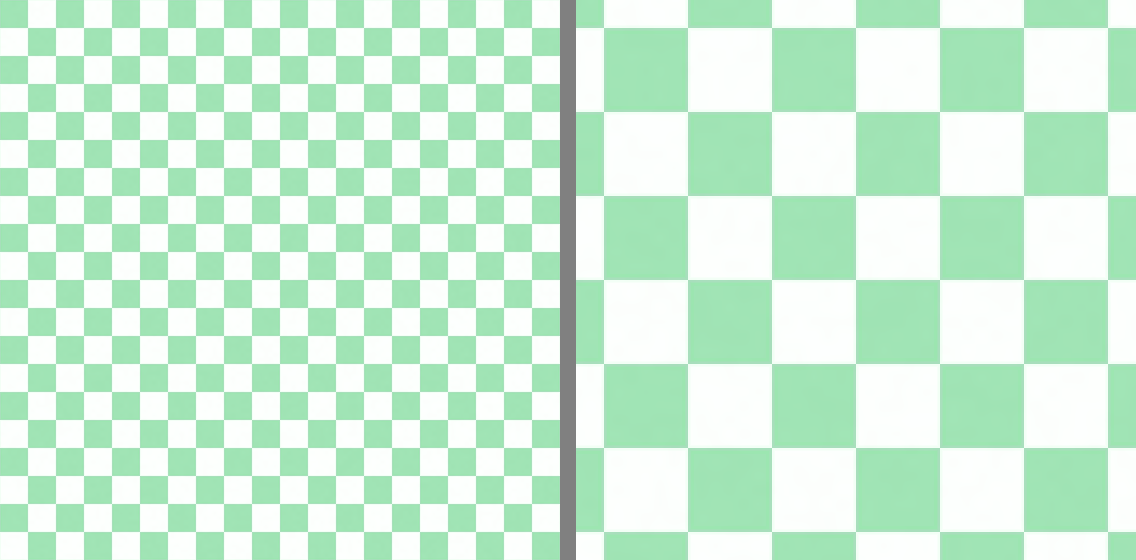
Left, the full canvas; right, a detail of the centre.
Reproduce this pattern procedurally as a Shadertoy shader.

```glsl
const float CELLS = 20.0;          // squares across and down, even so it tiles
const float RIM_WIDTH = 0.030;     // soft tint along square edges, in cells
const float HALO_WIDTH = 0.070;    // richer green just inside the rim, in cells
const float GRAIN_PER_CELL = 6.0;
const float GRAIN_AMOUNT = 0.008;

const vec3 WHITE = vec3(0.990, 1.000, 0.992);
const vec3 WHITE_RIM = vec3(0.950, 1.000, 0.962);
const vec3 GREEN = vec3(0.628, 0.893, 0.709);
const vec3 GREEN_HALO = vec3(0.612, 0.900, 0.692);
const vec3 GREEN_RIM = vec3(0.660, 0.872, 0.738);

float hash(vec2 p) {
    vec3 q = fract(vec3(p.xyx) * 0.1031);
    q += dot(q, q.yzx + 33.33);
    return fract((q.x + q.y) * q.z);
}

// Value noise that wraps after the given whole period
float tilingNoise(vec2 p, float period) {
    vec2 cell = floor(p);
    vec2 f = fract(p);
    f = f * f * (3.0 - 2.0 * f);
    vec2 a = mod(cell, period);
    vec2 b = mod(cell + 1.0, period);
    return mix(mix(hash(a), hash(vec2(b.x, a.y)), f.x),
               mix(hash(vec2(a.x, b.y)), hash(b), f.x), f.y);
}

// Signed distance to the nearest grid line, positive in even cells
vec2 gridDistance(vec2 p) {
    return abs(mod(p - 0.5, 2.0) - 1.0) - 0.5;
}

void mainImage(out vec4 fragColor, in vec2 fragCoord) {
    vec2 p = fragCoord / iResolution.xy * CELLS;
    vec2 pixel = CELLS / iResolution.xy;

    // Antialiased checker: squares of equal parity are white
    vec2 signedEdge = gridDistance(p);
    vec2 parity = clamp(2.0 * signedEdge / pixel, -1.0, 1.0);
    float whiteMask = 0.5 + 0.5 * parity.x * parity.y;

    // Tints that follow the inside of each square
    vec2 edge = abs(signedEdge);
    float inset = min(edge.x, edge.y);
    float blur = 0.5 * max(pixel.x, pixel.y);
    float rim = 1.0 - smoothstep(RIM_WIDTH - blur, RIM_WIDTH + blur, inset);
    float halo = 1.0 - smoothstep(HALO_WIDTH - blur, HALO_WIDTH + blur, inset);

    vec3 green = mix(mix(GREEN, GREEN_HALO, halo), GREEN_RIM, rim);
    vec3 white = mix(WHITE, WHITE_RIM, rim);
    vec3 color = mix(green, white, whiteMask);

    // Faint unevenness
    float grain = tilingNoise(p * GRAIN_PER_CELL, CELLS * GRAIN_PER_CELL) - 0.5;
    color += GRAIN_AMOUNT * grain;

    fragColor = vec4(clamp(color, 0.0, 1.0), 1.0);
}
```
